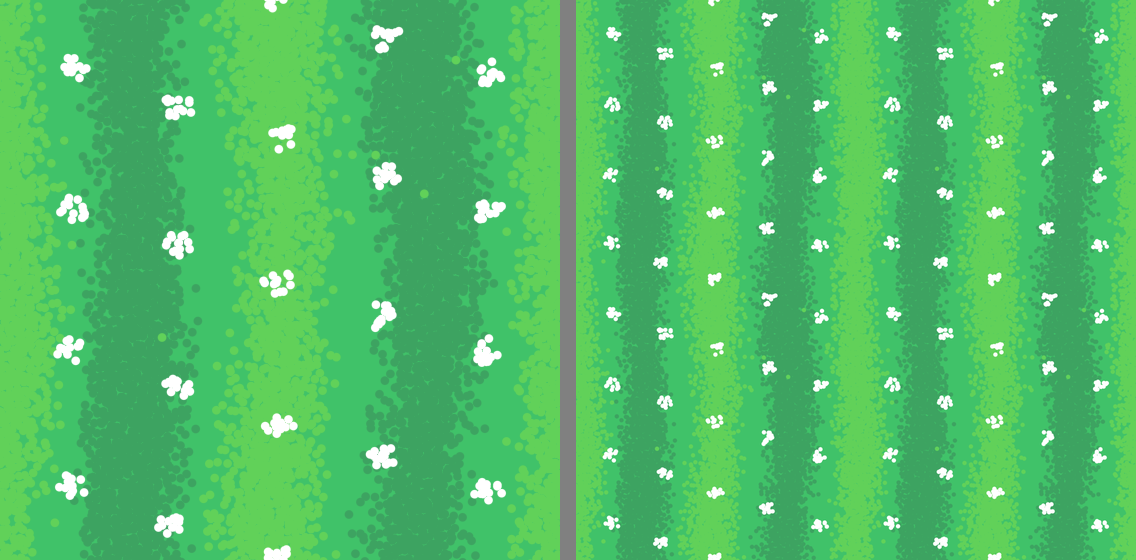
Left, the tile; right, the same tile 2 across and 2 down.
Reproduce this texture procedurally as a WebGL 1 fragment shader.

```glsl
precision highp float;
// Mown lawn: soft vertical stripes of light and dark grass, stippled with round
// dots that thin out towards the stripe edges, under a slanted grid of white
// flowers. Dots come from wrapped cellular noise, so the tile is seamless.

uniform vec2 u_resolution;

#define STRIPES 2.0          // light/dark pairs across
#define GRASS_CELLS 110.0    // dot cells per side
#define DOT_RADIUS 0.0077
#define STRIPE_REACH 0.122   // half width where the last dots appear
#define LIGHT_CORE 0.022     // half width of the solid light band
#define DARK_CORE 0.040      // half width of the solid dark band
#define SWAY 0.012           // bend of the stripes
#define FLOWER_COLUMNS 5
#define FLOWER_ROWS 4.0
#define FLOWER_SPREAD 0.027
#define PETALS 14

const float TAU = 6.2831853;
const vec3 MID_GREEN = vec3(0.25, 0.76, 0.41);
const vec3 DARK_GREEN = vec3(0.24, 0.64, 0.38);
const vec3 LIGHT_GREEN = vec3(0.38, 0.82, 0.35);
const vec3 WHITE = vec3(1.0);

vec3 hash3(vec2 p) {
  vec3 q = fract(p.xyx * vec3(0.1031, 0.1030, 0.0973));
  q += dot(q, q.yxz + 33.33);
  return fract((q.xxy + q.yzz) * q.zyx);
}

// Coverage of a round dot, smoothed over about one pixel.
float dotMask(vec2 offset) {
  float soft = 0.75 / min(u_resolution.x, u_resolution.y);
  return 1.0 - smoothstep(-soft, soft, length(offset) - DOT_RADIUS);
}

// Distance to the centre line of the nearest light stripe.
float lightDistance(vec2 p) {
  float x = p.x + SWAY * (cos(TAU * p.y) + sin(TAU * p.x - 0.5));
  return abs(fract(x * STRIPES + 0.5) - 0.5) / STRIPES;
}

// Chance that a grass dot grows at a distance from its stripe centre.
float dotChance(float d, float core) {
  float t = clamp((STRIPE_REACH - d) / (STRIPE_REACH - core), 0.0, 1.0);
  return pow(t, 1.7);
}

// Coverage by light (x) and dark (y) grass dots.
vec2 grass(vec2 p) {
  vec2 cover = vec2(0.0);
  vec2 home = floor(p * GRASS_CELLS);
  for (int j = -1; j <= 1; j++) {
    for (int i = -1; i <= 1; i++) {
      vec2 cell = home + vec2(float(i), float(j));
      vec3 rnd = hash3(mod(cell, GRASS_CELLS) + 7.0);
      vec2 center = (cell + rnd.xy) / GRASS_CELLS;
      float toLight = lightDistance(center);
      float toDark = 0.5 / STRIPES - toLight;
      float thinning = SWAY * cos(TAU * (center.x + center.y));
      vec2 chance = vec2(dotChance(toLight + thinning, LIGHT_CORE),
                         dotChance(toDark + thinning, DARK_CORE));
      chance *= toLight < toDark ? vec2(1.0, 0.0) : vec2(0.0, 1.0);
      cover = max(cover, dotMask(p - center) * step(vec2(rnd.z), chance));
    }
  }
  return cover;
}

// Coverage by flowers: each is a loose cluster of petal dots.
float flowers(vec2 p) {
  float cover = 0.0;
  for (int c = 0; c < FLOWER_COLUMNS; c++) {
    float column = float(c);
    vec2 origin = vec2(0.128 + 0.186 * column, 0.125 - 0.0625 * column);
    float row = floor((p.y - origin.y) * FLOWER_ROWS + 0.5);
    vec2 id = vec2(column, mod(row, FLOWER_ROWS));
    vec2 jitter = (hash3(id * 17.0 + 3.0).xy - 0.5) * 0.012;
    vec2 local = p - origin - vec2(0.0, row / FLOWER_ROWS) - jitter;
    if (length(local) < FLOWER_SPREAD + 2.0 * DOT_RADIUS) {
      for (int k = 0; k < PETALS; k++) {
        vec3 rnd = hash3(id * 31.0 + float(k) * vec2(5.3, 9.7) + 11.0);
        float angle = TAU * rnd.x;
        float reach = FLOWER_SPREAD * pow(rnd.y, 0.6);
        vec2 petal = reach * vec2(cos(angle), 0.85 * sin(angle));
        cover = max(cover, dotMask(local - petal));
      }
    }
  }
  return cover;
}

void main() {
  vec2 p = gl_FragCoord.xy / u_resolution;
  vec2 blades = grass(p);
  vec3 color = mix(MID_GREEN, DARK_GREEN, blades.y);
  color = mix(color, LIGHT_GREEN, blades.x);
  color = mix(color, WHITE, flowers(p));
  gl_FragColor = vec4(color, 1.0);
}
```
